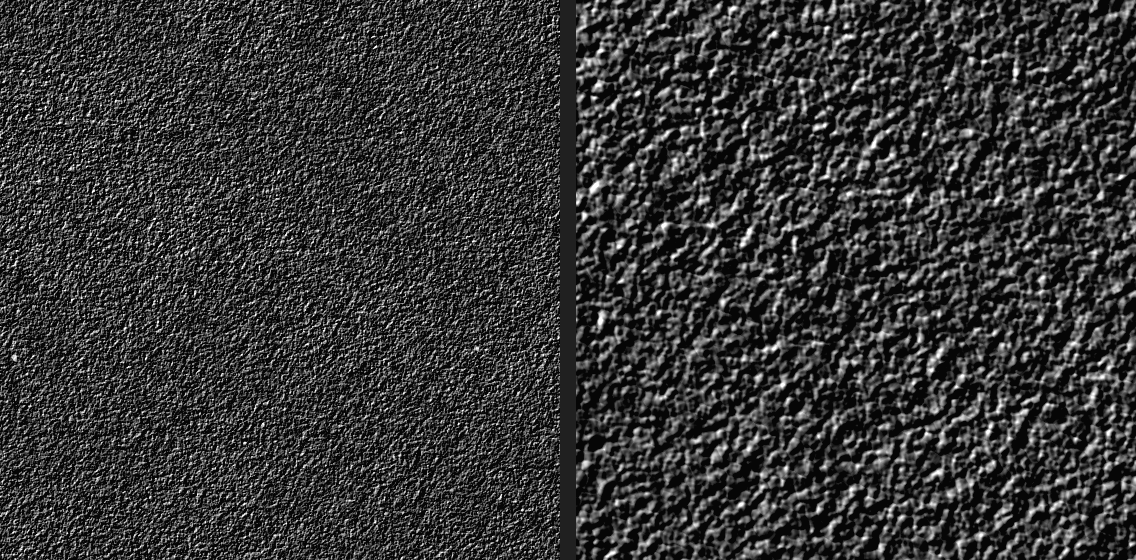
Left, the full canvas; right, a detail of the centre.
Write a Shadertoy shader that draws this texture.

```glsl
// Rough dark asphalt under low raking light. Crowded rounded grains and layered
// value noise form a height field; its slope towards the light gives bright and
// shadowed flanks with crisp creases. A few pale chips are scattered on top.

#define NOISE_FREQ 150.0    // coarsest roughness across the canvas
#define GRAIN_FREQ 190.0    // rounded grains across the canvas
#define GRAIN_WEIGHT 0.6    // height of the rounded grains
#define LIGHT_ANGLE 2.4     // direction of the light, in radians
#define LIGHT_STEP 0.00213  // distance between the two compared heights
#define BASE_GREY 0.165
#define RELIEF 1.25         // contrast of the lit flanks
#define SHADOW_GREY 0.022   // darkest tone
#define PITS 0.2            // tone of hollows wider than a grain
#define MOTTLE 0.16         // broad variation of the contrast
#define CHIP_CELLS 9.0
#define CHIP_SHARE 0.07     // share of cells that hold a pale chip

// Integer hash of a lattice cell, three values from 0 to 1
vec3 hash3(vec2 cell, uint seed) {
    uvec3 v = uvec3(uvec2(ivec2(cell)), seed) * 1664525u + 1013904223u;
    v.x += v.y * v.z; v.y += v.z * v.x; v.z += v.x * v.y;
    v ^= v >> 16u;
    v.x += v.y * v.z; v.y += v.z * v.x; v.z += v.x * v.y;
    return vec3(v >> 8u) / 16777216.0;
}

float valueNoise(vec2 p, uint seed) {
    vec2 cell = floor(p);
    vec2 f = fract(p);
    f = f * f * (3.0 - 2.0 * f);
    float low = mix(hash3(cell, seed).x, hash3(cell + vec2(1, 0), seed).x, f.x);
    float high = mix(hash3(cell + vec2(0, 1), seed).x, hash3(cell + vec2(1, 1), seed).x, f.x);
    return mix(low, high, f.y);
}

mat2 rotation(float angle) {
    float c = cos(angle), s = sin(angle);
    return mat2(c, s, -s, c);
}

// Rounded bumps that meet in sharp creases
float roundedGrains(vec2 p) {
    vec2 cell = floor(p);
    float nearest = 4.0;
    for (int y = -1; y <= 1; y++) {
        for (int x = -1; x <= 1; x++) {
            vec2 neighbour = cell + vec2(x, y);
            vec2 offset = neighbour + hash3(neighbour, 11u).xy - p;
            nearest = min(nearest, dot(offset, offset));
        }
    }
    return -nearest;
}

// Grains plus three sizes of roughness, turned so that no lattice shows
float surfaceHeight(vec2 p) {
    float height = GRAIN_WEIGHT * roundedGrains(rotation(0.3) * p * GRAIN_FREQ);
    float frequency = NOISE_FREQ, weight = 0.9;
    for (int i = 0; i < 3; i++) {
        vec2 q = rotation(0.5 + 1.1 * float(i)) * p * frequency;
        height += weight * valueNoise(q + 17.3 * float(i), uint(i + 1));
        frequency *= 1.76;
        weight *= 0.65;
    }
    return height;
}

// Coverage of the sparse pale chips, with ragged outlines
float paleChips(vec2 p, float pixel) {
    vec2 cell = floor(p * CHIP_CELLS);
    vec3 random = hash3(cell, 31u);
    vec3 shape = hash3(cell, 47u);
    vec2 offset = p - (cell + 0.2 + 0.6 * random.xy) / CHIP_CELLS;
    offset = rotation(6.283 * shape.x) * offset * vec2(1.0, 1.5);
    float radius = mix(0.0025, 0.0075, shape.y * shape.y);
    radius *= 0.6 + 0.8 * valueNoise(p * 230.0, 53u);
    float inside = 1.0 - smoothstep(-pixel, pixel, length(offset) - radius);
    return inside * step(random.z, CHIP_SHARE);
}

void mainImage(out vec4 fragColor, in vec2 fragCoord) {
    vec2 p = fragCoord / iResolution.y;
    float pixel = 1.0 / iResolution.y;

    // Slope towards the light
    vec2 halfStep = 0.5 * LIGHT_STEP * vec2(cos(LIGHT_ANGLE), sin(LIGHT_ANGLE));
    float slope = surfaceHeight(p - halfStep) - surfaceHeight(p + halfStep);

    // Hollows, then broad worn and dull patches
    float hollows = valueNoise(rotation(0.8) * p * 75.0, 67u) - 0.5;
    float patches = valueNoise(p * 5.0, 71u) + 0.5 * valueNoise(p * 13.0, 73u) - 0.75;
    float grey = BASE_GREY + RELIEF * slope + PITS * hollows;
    grey *= 1.0 + MOTTLE * patches;

    // Pale chips keep some of the relief
    grey = mix(grey, 0.82 + 0.5 * slope, paleChips(p, pixel));
    fragColor = vec4(vec3(clamp(grey, SHADOW_GREY, 1.0)), 1.0);
}
```
